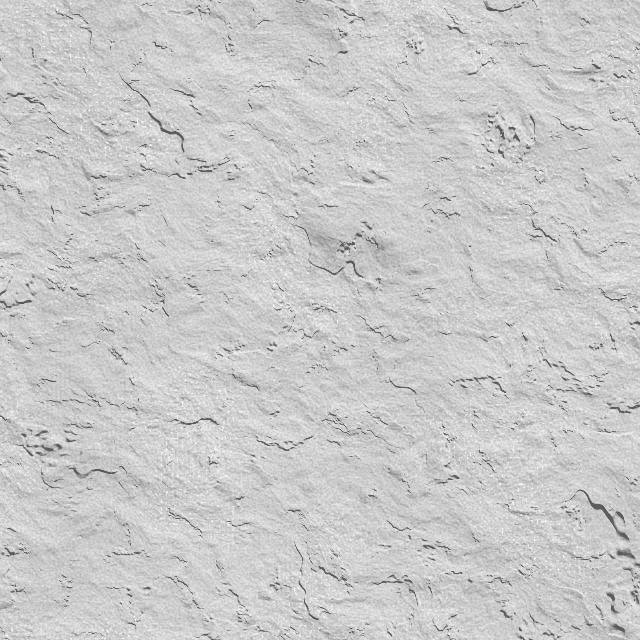
Reproduce this texture procedurally as a WebGL 1 fragment shader.

```glsl
precision highp float;
uniform vec2 u_resolution;

#define BASE_TONE 0.803
#define TILT 0.38
#define STRETCH 0.78
#define WARP 0.03
#define ROUGHNESS 0.85
#define CREASE 0.6
#define LEDGE_SLOPE 3.3
#define LIGHT_STEP 0.0018
#define GRAIN 0.10
#define SPECKS 0.16

// Gradient noise, roughly -0.7 to 0.7
vec2 randomGradient(vec2 cell) {
  float angle = 6.2832 * fract(sin(dot(cell, vec2(127.1, 311.7))) * 43758.545);
  return vec2(cos(angle), sin(angle));
}

float noise(vec2 p) {
  vec2 i = floor(p);
  vec2 f = p - i;
  vec2 u = f * f * f * (f * (f * 6.0 - 15.0) + 10.0);
  vec2 right = vec2(1.0, 0.0);
  vec2 up = vec2(0.0, 1.0);
  float a = dot(randomGradient(i), f);
  float b = dot(randomGradient(i + right), f - right);
  float c = dot(randomGradient(i + up), f - up);
  float d = dot(randomGradient(i + 1.0), f - 1.0);
  return mix(mix(a, b, u.x), mix(c, d, u.x), u.y);
}

// Stone layers run downwards to the right
vec2 alongLayers(vec2 p) {
  float c = cos(TILT);
  float s = sin(TILT);
  return vec2((c * p.x - s * p.y) * STRETCH, s * p.x + c * p.y);
}

// Crumbling step that swells and tapers; its face has hard borders
float ledge(vec2 p, float scale, float width, float rarity) {
  p = p * scale + scale * 3.7;
  float contour = noise(p) + 0.25 * noise(p * 4.3 + 7.7) + 0.11 * noise(p * 11.0 + 3.1);
  float swell = smoothstep(rarity, rarity + 0.33, noise(p * 0.8 + 41.3));
  return clamp(contour, 0.0, width * swell) / scale;
}

// x: creased surface, y: ledges
vec2 relief(vec2 p, float coarse) {
  vec2 q = alongLayers(p);
  float frequency = 7.0;
  float weight = 0.3;
  float surface = 0.0;
  for (int i = 0; i < 6; i++) {
    float n = noise(q * frequency + float(i) * 17.3);
    surface += weight / frequency * mix(n, abs(n), CREASE);
    frequency *= 2.0;
    weight += 0.14 * coarse;
  }
  float ledges = ledge(q, 5.5, 0.07, 0.06);
  ledges += ledge(q, 14.0, 0.09, 0.03);
  ledges += ledge(q, 33.0, 0.12, 0.02);
  return vec2(surface * ROUGHNESS, ledges * LEDGE_SLOPE);
}

// Soft highlights, deeper shadows
float shade(float slope) {
  float lit = max(slope, 0.0);
  float dark = max(-slope, 0.0);
  return 0.065 * lit / (1.0 + 0.3 * lit) - 0.055 * dark - 0.012 * dark * dark;
}

void main() {
  vec2 p = gl_FragCoord.xy / min(u_resolution.x, u_resolution.y);
  vec2 light = normalize(vec2(0.35, 0.94));
  vec2 bent = p + WARP * vec2(noise(p * 8.0 + 2.3), noise(p * 8.0 + 77.1));

  // Relief lit from above, rougher in some areas; ledges mostly cast shade
  float patchNoise = noise(p * 6.0 + 61.7);
  float coarse = 1.0 + 0.9 * patchNoise;
  vec2 slope = (relief(bent, coarse) - relief(bent + light * LIGHT_STEP, coarse)) / LIGHT_STEP;
  slope.y = min(slope.y, 0.3 * slope.y);
  float tone = BASE_TONE + shade(slope.x + slope.y);

  // Mineral grain and pale specks
  float speckArea = smoothstep(-0.25, 0.4, patchNoise);
  tone += GRAIN * noise(p * 290.0 + 13.0);
  tone += SPECKS * speckArea * smoothstep(0.22, 0.5, noise(p * 240.0 + 31.0));
  tone += 0.025 * noise(p * 4.0 + 90.0);

  gl_FragColor = vec4(vec3(clamp(tone, 0.36, 0.95)), 1.0);
}
```
